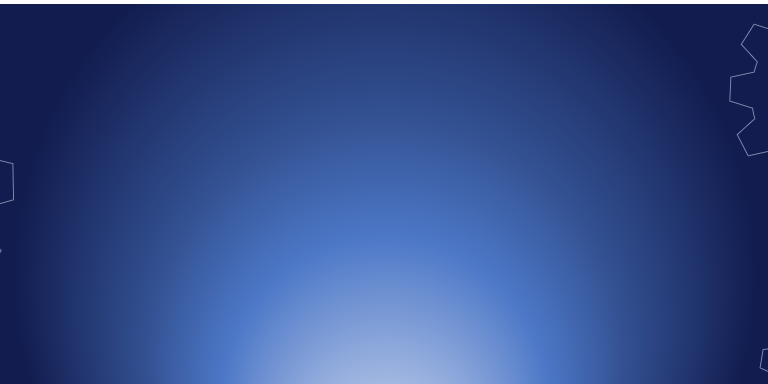
This background is drawn by a Shadertoy shader. Its source:

```glsl
// Blue focal glow rising from the bottom edge, with faint gear outlines at the sides and a white top strip.

const vec2  CANVAS       = vec2(2.0, 1.0);
const float STRIP_BOTTOM = 0.9896;

// Glow: rings drift from the focus to the outer centre as they grow
const vec2  GLOW_FOCUS  = vec2(1.0026, -0.2995);
const vec2  GLOW_DRIFT  = vec2(0.0, 0.586);
const float GLOW_RADIUS = 0.966;
const float MID_STOP    = 0.44;
const float DEEP_STOP   = 0.65;
const vec3  CORE_COLOR  = vec3(0.90, 0.915, 0.965);
const vec3  MID_COLOR   = vec3(0.30, 0.47, 0.78);
const vec3  DEEP_COLOR  = vec3(0.197, 0.312, 0.565);
const vec3  EDGE_COLOR  = vec3(0.07, 0.11, 0.31);
const vec3  STRIP_COLOR = vec3(1.0);

// Gears: angles in radians, radii relative to the tooth tips
const float PI          = 3.14159265;
const float TEETH       = 12.0;
const float TIP_ANGLE   = 0.107;
const float ROOT_ANGLE  = 0.202;
const float ROOT_RADIUS = 0.805;
const float LINE_HALF   = 0.0012;
const vec3  LINE_COLOR  = vec3(0.80, 0.85, 0.95);
const float LINE_ALPHA  = 0.6;

// Ring parameter of the focal gradient: 0 at the focus, 1 on the outer circle
float glowRing(vec2 p) {
    vec2 q = p - GLOW_FOCUS;
    float a = GLOW_RADIUS * GLOW_RADIUS - dot(GLOW_DRIFT, GLOW_DRIFT);
    float b = dot(q, GLOW_DRIFT);
    return (sqrt(b * b + a * dot(q, q)) - b) / a;
}

vec3 glowColor(float t) {
    vec3 color = mix(CORE_COLOR, MID_COLOR, clamp(t / MID_STOP, 0.0, 1.0));
    color = mix(color, DEEP_COLOR, clamp((t - MID_STOP) / (DEEP_STOP - MID_STOP), 0.0, 1.0));
    return mix(color, EDGE_COLOR, clamp((t - DEEP_STOP) / (1.0 - DEEP_STOP), 0.0, 1.0));
}

float segmentDistance(vec2 p, vec2 a, vec2 b) {
    vec2 ab = b - a;
    return length(p - a - ab * clamp(dot(p - a, ab) / dot(ab, ab), 0.0, 1.0));
}

vec2 polar(float radius, float angle) {
    return radius * vec2(cos(angle), sin(angle));
}

// Distance to a gear outline, folded into half of one tooth
float gearDistance(vec2 p, vec2 center, float radius, float turn) {
    vec2 q = (p - center) / radius;
    float pitch = 2.0 * PI / TEETH;
    float angle = atan(q.y, q.x) - turn;
    angle = abs(mod(angle + 0.5 * pitch, pitch) - 0.5 * pitch);
    q = polar(length(q), angle);

    vec2 tip = polar(1.0, TIP_ANGLE);
    vec2 root = polar(ROOT_RADIUS, ROOT_ANGLE);
    vec2 valley = polar(ROOT_RADIUS, 0.5 * pitch);
    float d = segmentDistance(q, vec2(tip.x, 0.0), tip);
    d = min(d, segmentDistance(q, tip, root));
    d = min(d, segmentDistance(q, root, valley));
    return d * radius;
}

void mainImage(out vec4 fragColor, in vec2 fragCoord) {
    vec2 p = fragCoord / iResolution.xy * CANVAS;
    float pixel = 1.0 / iResolution.y;

    vec3 color = glowColor(glowRing(p));

    // Gears reaching in from the right, left and lower right
    float gears = gearDistance(p, vec2(2.191, 0.755), 0.291, PI - 0.045);
    gears = min(gears, gearDistance(p, vec2(-0.403, 0.518), 0.440, 0.02));
    gears = min(gears, gearDistance(p, vec2(2.206, 0.029), 0.227, PI - 0.165));
    float coverage = clamp((LINE_HALF - gears) / pixel + 0.5, 0.0, 1.0);
    color = mix(color, LINE_COLOR, LINE_ALPHA * coverage);

    // Top strip
    float strip = clamp((p.y - STRIP_BOTTOM) / pixel + 0.5, 0.0, 1.0);
    color = mix(color, STRIP_COLOR, strip);

    fragColor = vec4(color, 1.0);
}
```
